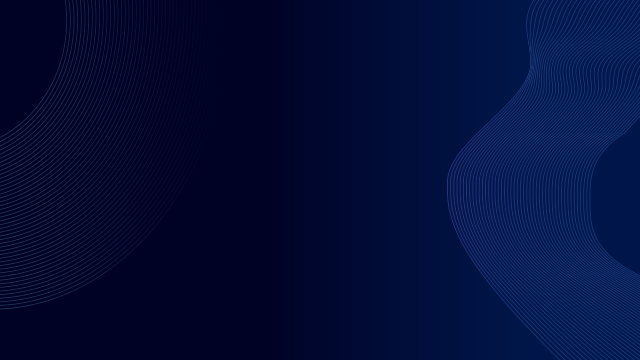
Write a WebGL 1 fragment shader that draws this background.

```glsl
precision highp float;
// Dark navy gradient with two families of fine contour lines: faint rings at left, a wavy ribbon at right.

uniform vec2 u_resolution;

// Layout units: the canvas is 768 x 432, y runs downward
const float CANVAS_H = 432.0;
const float LINE_HALF = 0.45;

// Background
const vec3 NIGHT = vec3(0.0, 0.008, 0.145);
const vec3 NAVY = vec3(0.0, 0.088, 0.290);
const vec2 RAMP = vec2(325.0, 640.0);

// Rings: ellipses interpolated from inner to outer
const vec3 RING_COLOR = vec3(0.17, 0.27, 0.43);
const vec2 INNER_CENTER = vec2(-60.0, 25.0);
const vec2 INNER_RADII = vec2(140.0, 155.0);
const vec2 OUTER_CENTER = vec2(-10.0, 0.0);
const vec2 OUTER_RADII = vec2(288.0, 371.0);
const float RING_GAPS = 45.0;
const float RING_FADE_X = 285.0;

// Ribbon: curves interpolated between a left and a right edge
const vec3 RIBBON_BLUE = vec3(0.13, 0.27, 0.54);
const vec3 RIBBON_VIOLET = vec3(0.25, 0.25, 0.60);
const vec3 RIBBON_FILL = vec3(0.01, 0.10, 0.31);
const float RIBBON_GAPS = 45.0;
const float PINCH_Y = 78.0;
const float PINCH_SIZE = 28.0;
const float PINCH_AMOUNT = 0.6;

// Ring parameter: 0 on the inner ellipse, 1 on the outer one
float ringParam(vec2 p) {
  float t = 0.5;
  for (int i = 0; i < 14; i++) {
    vec2 center = mix(INNER_CENTER, OUTER_CENTER, t);
    vec2 radii = mix(INNER_RADII, OUTER_RADII, t);
    t = clamp(t + 0.8 * (length((p - center) / radii) - 1.0), -0.3, 1.4);
  }
  return t;
}

float ribbonLeft(float y) {
  float shoulder = 100.0 * (1.0 - smoothstep(75.0, 218.0, y));
  float top = max(75.0 - y, 0.0);
  float low = max(y - 230.0, 0.0);
  float neck = top * top * (0.000106 * top - 0.00724);
  float tail = 1.17 * (sqrt(low * low + 14400.0) - 120.0);
  return 537.0 + shoulder + neck + tail;
}

float ribbonRight(float y) {
  float d = abs(y - 240.0);
  float bend = y < 240.0 ? 80.0 : 91.0;
  float slope = y < 240.0 ? 0.93 : 1.9;
  float c = min(d, bend) / 91.0;
  return 708.0 + 60.0 * c * c * c + slope * max(d - bend, 0.0);
}

// Ribbon parameter: 0 on the left edge, 1 on the right, crowded at the pinch
float ribbonParam(vec2 p) {
  float left = ribbonLeft(p.y);
  float u = (p.x - left) / (ribbonRight(p.y) - left);
  float g = (p.y - PINCH_Y) / PINCH_SIZE;
  float power = 1.0 / (1.0 + PINCH_AMOUNT * exp(-g * g));
  return u > 0.0 ? pow(u, power) : u;
}

// Coverage of the nearest contour, given the parameter and its gradient
float contour(float t, vec2 gradient, float gaps, float pixel) {
  float s = t * gaps;
  float nearest = clamp(floor(s + 0.5), 0.0, gaps);
  float dist = abs(s - nearest) / max(length(gradient) * gaps, 1e-4);
  return clamp(0.5 + (LINE_HALF - dist) / pixel, 0.0, 1.0);
}

void main() {
  float pixel = CANVAS_H / u_resolution.y;
  vec2 p = gl_FragCoord.xy * pixel;
  p.y = CANVAS_H - p.y;
  vec2 e = vec2(0.5, 0.0);

  // Horizontal gradient
  float ramp = clamp((p.x - RAMP.x) / (RAMP.y - RAMP.x), 0.0, 1.0);
  vec3 color = mix(NIGHT, NAVY, pow(ramp, 0.85));

  // Rings, fading to the right
  float ring = ringParam(p);
  vec2 ringGrad = vec2(ringParam(p + e.xy), ringParam(p + e.yx)) - ring;
  float ringFade = 1.0 - smoothstep(0.0, RING_FADE_X, p.x);
  float ringLine = contour(ring, ringGrad / e.x, RING_GAPS, pixel);
  color = mix(color, RING_COLOR, ringLine * ringFade * 0.8);

  // Ribbon, with a violet tint on its left bulge
  float band = ribbonParam(p);
  vec2 bandGrad = vec2(ribbonParam(p + e.xy), ribbonParam(p + e.yx)) - band;
  float edge = pixel * length(bandGrad) / e.x + 1e-4;
  float inside = smoothstep(-edge, edge, band) * (1.0 - smoothstep(1.0 - edge, 1.0 + edge, band));
  color = mix(color, RIBBON_FILL, inside * 0.6);
  vec2 bulge = (p - vec2(545.0, 240.0)) / vec2(85.0, 130.0);
  vec3 lineColor = mix(RIBBON_BLUE, RIBBON_VIOLET, exp(-dot(bulge, bulge)));
  float bandLine = contour(band, bandGrad / e.x, RIBBON_GAPS, pixel);
  color = mix(color, lineColor, bandLine * 0.75);

  gl_FragColor = vec4(color, 1.0);
}
```
